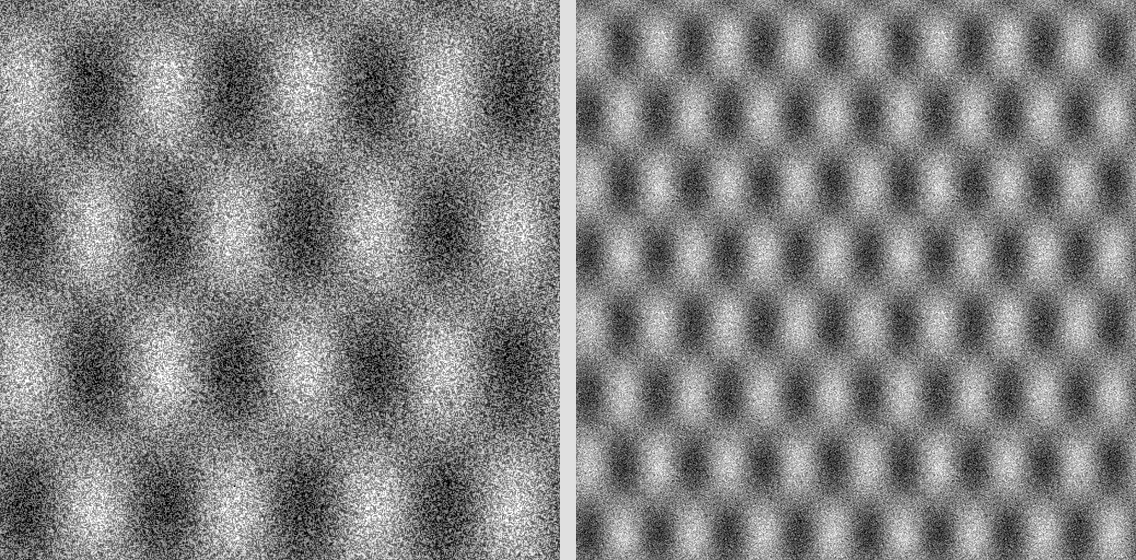
Left: one tile. Right: repeated 2 by 2.
Give the GLSL for this pattern, as a WebGL 2 fragment shader.

```glsl
#version 300 es
precision highp float;
// Soft grey ovals, light and dark, alternating like a checkerboard under strong grain.
// A product of two cosines (4 periods across, 2 down) plus wrapped white noise;
// two tiny black specks mark the surface.

uniform vec2 u_resolution;
out vec4 fragColor;

const float TAU = 6.283185;
const float GRAIN_CELLS = 512.0;

// Random value from -1 to 1 for one grain cell, wrapping at the edges
float cellNoise(vec2 cell) {
  cell = mod(cell, GRAIN_CELLS);
  return 2.0 * fract(sin(dot(cell, vec2(12.9898, 4.1414))) * 43758.5453) - 1.0;
}

// Grain blended between cell centres, rescaled so that its contrast stays even
float grain(vec2 p) {
  vec2 cell = floor(p);
  vec2 f = p - cell;
  float low = mix(cellNoise(cell), cellNoise(cell + vec2(1.0, 0.0)), f.x);
  float high = mix(cellNoise(cell + vec2(0.0, 1.0)), cellNoise(cell + 1.0), f.x);
  vec2 spread = f * f + (1.0 - f) * (1.0 - f);
  return mix(low, high, f.y) / sqrt(spread.x * spread.y);
}

void main() {
  vec2 uv = gl_FragCoord.xy / u_resolution;

  // Alternating ovals
  vec2 wave = cos(TAU * vec2(4.0, 2.0) * (uv - vec2(0.044, 0.842)));
  float shade = 0.503 + 0.255 * wave.x * wave.y;

  // Fine grain
  vec2 grainPos = uv * GRAIN_CELLS;
  shade += 0.25 * grain(grainPos - 0.5);

  // Black specks
  for (int i = 0; i < 2; i++) {
    vec2 speck = vec2(6.5, 429.5) + float(i) * vec2(208.0, -362.0);
    shade *= smoothstep(0.4, 1.0, length(grainPos - speck));
  }

  fragColor = vec4(vec3(clamp(shade, 0.0, 1.0)), 1.0);
}
```
